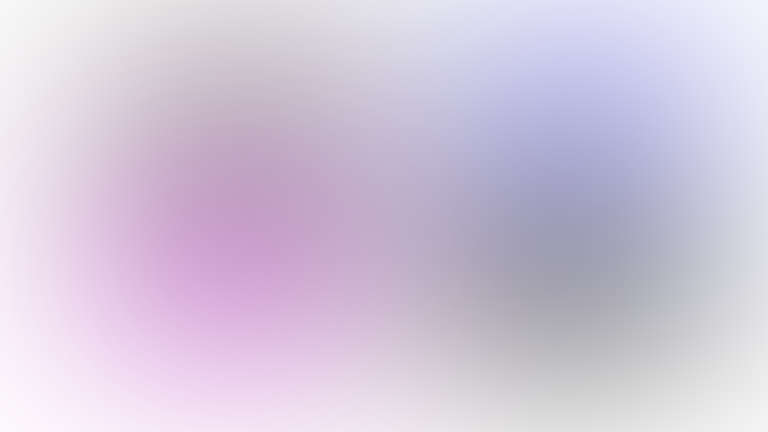
Give the GLSL for this background, as a WebGL 1 fragment shader.

```glsl
precision highp float;
// Soft pastel backdrop: four blurred tints of mauve, pink, periwinkle and grey on white.

uniform vec2 u_resolution;

// Gaussian falloff with separate horizontal and vertical spread
float glow(vec2 uv, vec2 center, vec2 spread) {
    vec2 d = (uv - center) / spread;
    return exp(-0.5 * dot(d, d));
}

void main() {
    vec2 uv = gl_FragCoord.xy / u_resolution;

    // Light absorbed from the white ground by each tint
    vec3 absorbed = vec3(0.0);

    // Left side: warm grey above, pink below
    absorbed += vec3(0.195, 0.195, 0.200) * glow(uv, vec2(0.306, 0.700), vec2(0.176, 0.289));
    absorbed += vec3(0.065, 0.235, 0.055) * glow(uv, vec2(0.291, 0.375), vec2(0.174, 0.266));

    // Right side: periwinkle above, neutral grey below
    absorbed += vec3(0.203, 0.200, 0.040) * glow(uv, vec2(0.758, 0.700), vec2(0.174, 0.278));
    absorbed += vec3(0.265, 0.265, 0.285) * glow(uv, vec2(0.740, 0.330), vec2(0.176, 0.248));

    gl_FragColor = vec4(1.0 - absorbed, 1.0);
}
```
